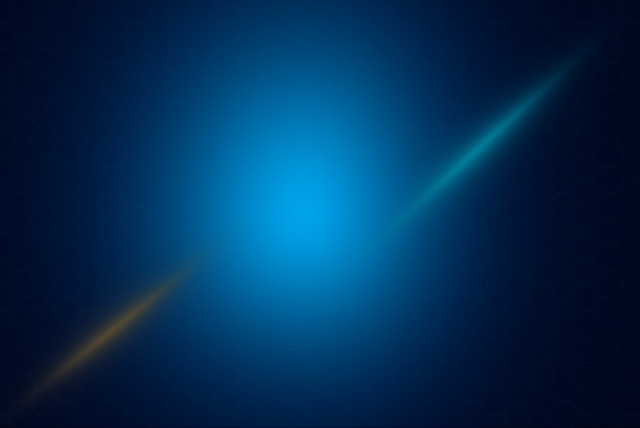
Write a WebGL 2 fragment shader that draws this background.

```glsl
#version 300 es
precision highp float;

uniform vec2 u_resolution;
out vec4 fragColor;

// Positions and sizes are in canvas heights, origin at the lower left.
const float ASPECT = 1.5;

const vec2 GLOW_CENTER = vec2(0.713, 0.502);
const vec2 GLOW_REACH_LOW = vec2(1.0, 1.0);    // left, down
const vec2 GLOW_REACH_HIGH = vec2(0.88, 1.22); // right, up
const float GLOW_RADIUS = 0.336;
const float GLOW_POWER = 1.7;
const float GREEN_FLOOR = 0.027;
const float GREEN_GAIN = 0.613;

const vec2 CYAN_CENTER = vec2(1.113, 0.645);
const float CYAN_ANGLE = 0.742;
const vec2 CYAN_SIZE = vec2(0.235, 0.027);
const vec3 CYAN_COLOR = vec3(0.0, 0.56, 0.66);
const float CYAN_ALPHA = 0.82;

const vec2 GOLD_CENTER = vec2(0.264, 0.229);
const float GOLD_ANGLE = 0.677;
const vec2 GOLD_SIZE = vec2(0.195, 0.024);
const vec3 GOLD_COLOR = vec3(0.42, 0.34, 0.18);
const float GOLD_ALPHA = 0.75;

const float HEX_HEIGHT = 0.061;
const float HEX_LINE = 0.0008;
const float HEX_ALPHA = 0.035;
const vec3 HEX_COLOR = vec3(0.15, 0.55, 0.75);

const float BASE_STRIP = 0.004;
const float BASE_SHADE = 0.35;

float hash(vec2 p) {
    vec3 q = fract(p.xyx * 0.1031);
    q += dot(q, q.yzx + 33.33);
    return fract((q.x + q.y) * q.z);
}

// Blue rises with green, falling off faster in the darkest tones.
vec3 blueRamp(float green) {
    float blue = 0.13 + 1.235 * green - 0.08 * exp(-green / 0.05);
    return vec3(0.0, green, blue);
}

vec3 background(vec2 p) {
    vec2 offset = p - GLOW_CENTER;
    vec2 reach = mix(GLOW_REACH_LOW, GLOW_REACH_HIGH, step(0.0, offset));
    float r = length(offset / reach) / GLOW_RADIUS;
    return blueRamp(GREEN_FLOOR + GREEN_GAIN * exp(-pow(r, GLOW_POWER)));
}

// Soft streak: Gaussian along its axis, narrow peak across it.
float beam(vec2 p, vec2 center, float angle, vec2 size) {
    vec2 axis = vec2(cos(angle), sin(angle));
    vec2 d = p - center;
    float along = dot(d, axis) / size.x;
    float across = dot(d, vec2(-axis.y, axis.x)) / size.y;
    float rounded = sqrt(across * across + 0.04) - 0.2;
    return exp(-along * along - rounded);
}

// Flat-topped hexagon outlines with a varied strength per cell.
float hexLines(vec2 p) {
    vec2 period = vec2(sqrt(3.0), 1.0);
    vec2 q = p / HEX_HEIGHT;
    vec2 idA = floor(q / period + 0.5);
    vec2 idB = floor(q / period) + 0.5;
    vec2 a = q - idA * period;
    vec2 b = q - idB * period;
    bool nearA = dot(a, a) < dot(b, b);
    vec2 local = abs(nearA ? a : b);
    vec2 id = nearA ? idA : idB;
    float d = max(local.y, dot(local, vec2(sqrt(0.75), 0.5)));
    float edge = (0.5 - d) * HEX_HEIGHT;
    float pixel = 1.0 / u_resolution.y;
    float line = 1.0 - smoothstep(HEX_LINE, HEX_LINE + pixel, edge);
    return line * mix(0.2, 1.0, hash(id * 2.0 + 40.0));
}

void main() {
    vec2 p = gl_FragCoord.xy / u_resolution * vec2(ASPECT, 1.0);
    vec3 color = background(p);

    // Faint grid
    color = mix(color, HEX_COLOR, HEX_ALPHA * hexLines(p));

    // Light streaks
    float cyan = beam(p, CYAN_CENTER, CYAN_ANGLE, CYAN_SIZE);
    float gold = beam(p, GOLD_CENTER, GOLD_ANGLE, GOLD_SIZE);
    color = mix(color, CYAN_COLOR, CYAN_ALPHA * cyan);
    color = mix(color, GOLD_COLOR, GOLD_ALPHA * gold);

    // Shaded strip along the base
    color *= 1.0 - BASE_SHADE * (1.0 - smoothstep(0.0, BASE_STRIP, p.y));

    fragColor = vec4(clamp(color, 0.0, 1.0), 1.0);
}
```
